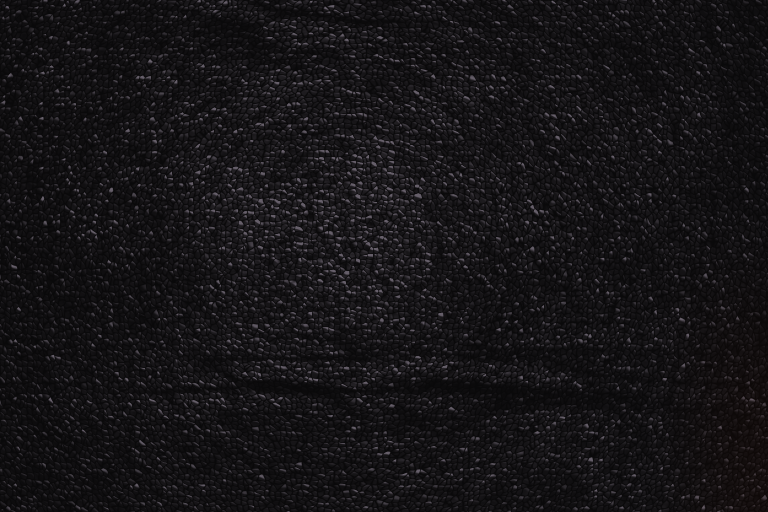
This texture is drawn by a Shadertoy shader. Its source:

```glsl
// Creased black leather under a soft sheen: Voronoi pebbles with lit rims,
// stretched along a flow that circles the middle of the hide, and darkened
// by fine creases and by two bands of long horizontal folds.

vec2 hash2(vec2 p) {
    p = vec2(dot(p, vec2(127.1, 311.7)), dot(p, vec2(269.5, 183.3)));
    return fract(sin(p) * 43758.5);
}

float gradientNoise(vec2 p) {
    vec2 i = floor(p), f = fract(p);
    vec2 u = f * f * f * (f * (f * 6.0 - 15.0) + 10.0);
    vec2 e = vec2(0.0, 1.0);
    float a = dot(hash2(i) * 2.0 - 1.0, f);
    float b = dot(hash2(i + e.yx) * 2.0 - 1.0, f - e.yx);
    float c = dot(hash2(i + e.xy) * 2.0 - 1.0, f - e.xy);
    float d = dot(hash2(i + e.yy) * 2.0 - 1.0, f - e.yy);
    return mix(mix(a, b, u.x), mix(c, d, u.x), u.y);
}

float bell(float x) {
    return exp(-x * x);
}

// Tangent of the circular flow; its length fades to zero at the middle
vec2 flow(vec2 p) {
    vec2 c = p - vec2(0.66, 0.5);
    float r = length(c);
    return vec2(-c.y, c.x) / max(r, 0.001) * smoothstep(0.02, 0.35, r);
}

// Noise smeared along the flow
float streak(vec2 p, float freq, float reach) {
    vec2 dir = flow(p);
    float sum = 0.0;
    for (int i = -3; i <= 3; i++)
        sum += gradientNoise((p + dir * reach * float(i) / 3.0) * freq);
    return sum / 7.0;
}

// Pebbled grain: x = raised body, y = lit rim
vec2 grain(vec2 p) {
    vec2 dir = flow(p);
    vec2 q = p * 95.0 + 0.5 * vec2(gradientNoise(p * 60.0), gradientNoise(p * 60.0 + 31.0));
    vec2 cell = floor(q), toNearest = vec2(0.0), id = cell;
    float f1 = 9.0, f2 = 9.0;
    for (int y = -1; y <= 1; y++)
    for (int x = -1; x <= 1; x++) {
        vec2 c = cell + vec2(x, y);
        vec2 d = q - c - 0.1 - 0.8 * hash2(c);
        d -= dir * dot(d, dir) * 0.35;
        float dist = length(d);
        if (dist < f1) {
            f2 = f1;
            f1 = dist;
            toNearest = d;
            id = c;
        } else f2 = min(f2, dist);
    }
    float body = smoothstep(0.02, 0.35, f2 - f1);
    float rim = smoothstep(0.05, 0.42, dot(toNearest, vec2(0.36, 0.93)));
    float gloss = hash2(id + 7.0).x;
    return vec2(body, rim * smoothstep(0.0, 0.18, f2 - f1) * (0.25 + 1.3 * gloss * gloss));
}

// Long folds: x = dark valley, y = lit lip below it
vec2 folds(vec2 p) {
    float lower = bell((p.y - 0.26) / 0.085) * smoothstep(0.1, 0.4, p.x)
                * (1.0 - 0.6 * smoothstep(0.95, 1.4, p.x));
    float upper = bell((p.y - 0.96) / 0.1) * bell((p.x - 0.62) / 0.36);
    float n = gradientNoise(vec2(p.x * 2.2, p.y * 17.0 + p.x * 2.0)
            + 0.35 * gradientNoise(p * 9.0));
    return vec2(bell(n / 0.08), bell((n + 0.17) / 0.09)) * min(lower + upper, 1.0);
}

vec3 leather(vec2 p) {
    vec2 pebble = grain(p);
    vec2 fold = folds(p);

    // Fine creases and uneven wear
    float crease = smoothstep(0.0, 0.07, abs(streak(p + 3.0 * 0.004 * gradientNoise(p * 25.0), 20.0, 0.05)));
    float wear = 1.0 + 2.0 * streak(p, 75.0, 0.02) + 0.5 * gradientNoise(p * 6.0);
    float relief = mix(0.6, 1.0, crease) * max(wear, 0.25);
    relief *= (1.0 - 0.85 * fold.x) * (1.0 + 0.45 * fold.y);

    // Sheen over the upper middle, falling off to the lower left and right edge
    float sheen = 0.85 + 0.5 * exp(-dot((p - vec2(0.66, 0.72)) * vec2(2.3, 2.6),
                                        (p - vec2(0.66, 0.72)) * vec2(2.3, 2.6)));
    sheen *= 1.0 - 0.35 * smoothstep(0.6, 0.0 + 0.05, 0.6) * bell(p.x / 0.4) * bell(p.y / 0.5);
    sheen *= 1.0 - 0.3 * smoothstep(1.25, 1.5, p.x);
    float bodyGlow = 0.6 + 0.4 * smoothstep(0.0, 0.5, p.x);

    float tone = 0.036 + sheen * relief * (0.058 * pebble.x * bodyGlow + 0.27 * pebble.y);
    vec3 color = min(tone, 0.4) * vec3(1.0, 0.93, 1.04);
    float warmth = smoothstep(1.25, 1.5, p.x) * (1.0 - smoothstep(0.1, 0.6, p.y));
    return color + vec3(0.02, 0.0, -0.008) * warmth;
}

void mainImage(out vec4 fragColor, in vec2 fragCoord) {
    // Four samples per pixel smooth the grain
    vec3 color = vec3(0.0);
    for (int i = 0; i < 4; i++) {
        vec2 offset = vec2(i % 2, i / 2) * 0.5 - 0.25;
        color += leather((fragCoord + offset) / iResolution.y);
    }
    fragColor = vec4(color / 4.0, 1.0);
}
```
